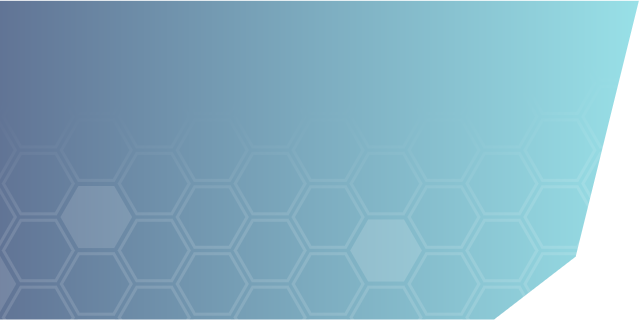
Give the GLSL for this background, as a WebGL 2 fragment shader.

```glsl
#version 300 es
precision highp float;

uniform vec2 u_resolution;
out vec4 outColor;

const vec3 SLATE = vec3(0.380, 0.455, 0.585);
const vec3 TEAL = vec3(0.490, 0.677, 0.753);
const vec3 AQUA = vec3(0.597, 0.880, 0.907);
const vec3 WHITE = vec3(1.0);

// Lattice sizes in canvas heights
const float COLUMN_STEP = 0.1811;
const float ROW_STEP = 0.2091;
const vec2 LATTICE_ORIGIN = vec2(0.1198, 0.4263);
const float OUTLINE_APOTHEM = 0.0945;
const float OUTLINE_WIDTH = 0.0095;
const float FILL_APOTHEM = 0.0970;

// Highlighted cells: column, half row, opacity
const vec3 HIGHLIGHTS[3] = vec3[3](
    vec3(1.0, -1.0, 0.125), vec3(6.0, -2.0, 0.15), vec3(-1.0, -3.0, 0.125));

float coverage(float distance, float pixel) {
    return clamp(0.5 - distance / pixel, 0.0, 1.0);
}

// Signed distance to the line a-b, positive on its right side
float lineSide(vec2 p, vec2 a, vec2 b) {
    vec2 along = normalize(b - a);
    return dot(p - a, vec2(along.y, -along.x));
}

// Distance from the centre of a flat-topped hexagon, measured as an apothem
float hexRadius(vec2 p) {
    p = abs(p);
    return max(p.y, dot(p, vec2(0.8660, 0.5)));
}

// Centre of the closest cell of two interleaved rectangular lattices
vec2 nearestCell(vec2 p, vec2 period) {
    vec2 even = floor(p / period + 0.5) * period;
    vec2 odd = (floor(p / period) + 0.5) * period;
    return distance(p, even) < distance(p, odd) ? even : odd;
}

vec3 backdrop(float t) {
    vec3 leftHalf = mix(SLATE, TEAL, clamp(t * 2.0, 0.0, 1.0));
    return mix(leftHalf, AQUA, clamp(t * 2.0 - 1.0, 0.0, 1.0));
}

// Panel with a slanted right side and a cut lower corner
float panelDistance(vec2 p) {
    vec2 top = vec2(1.997, 1.0);
    vec2 corner = vec2(1.799, 0.198);
    vec2 foot = vec2(1.542, 0.0);
    float sides = max(lineSide(p, foot, corner), lineSide(p, corner, top));
    return max(sides, max(p.y - 0.9975, 0.0015 - p.y));
}

// Outlines dissolve upwards, and reach higher near the right side
float outlineOpacity(vec2 p) {
    float lift = 0.13 * smoothstep(1.5, 1.85, p.x);
    return 0.125 * smoothstep(0.70, 0.22, p.y - lift);
}

float highlightOpacity(vec2 cellId) {
    float opacity = 0.0;
    for (int i = 0; i < 3; i++) {
        vec2 offset = abs(cellId - HIGHLIGHTS[i].xy);
        if (max(offset.x, offset.y) < 0.5) opacity = HIGHLIGHTS[i].z;
    }
    return opacity;
}

void main() {
    float pixel = 1.0 / u_resolution.y;
    vec2 p = gl_FragCoord.xy * pixel;

    // Horizontal gradient
    vec3 color = backdrop(gl_FragCoord.x / u_resolution.x);

    // Honeycomb
    vec2 period = vec2(2.0 * COLUMN_STEP, ROW_STEP);
    vec2 local = p - LATTICE_ORIGIN;
    vec2 cell = nearestCell(local, period);
    vec2 cellId = 2.0 * cell / period;
    float radius = hexRadius(local - cell);

    float highlight = highlightOpacity(cellId);
    float fill = coverage(radius - FILL_APOTHEM, pixel);
    color = mix(color, WHITE, fill * highlight);

    float edge = abs(radius - OUTLINE_APOTHEM) - 0.5 * OUTLINE_WIDTH;
    float outline = coverage(edge, pixel) * step(highlight, 0.0);
    color = mix(color, WHITE, outline * outlineOpacity(p));

    // White surround
    color = mix(WHITE, color, coverage(panelDistance(p), pixel));
    outColor = vec4(color, 1.0);
}
```
